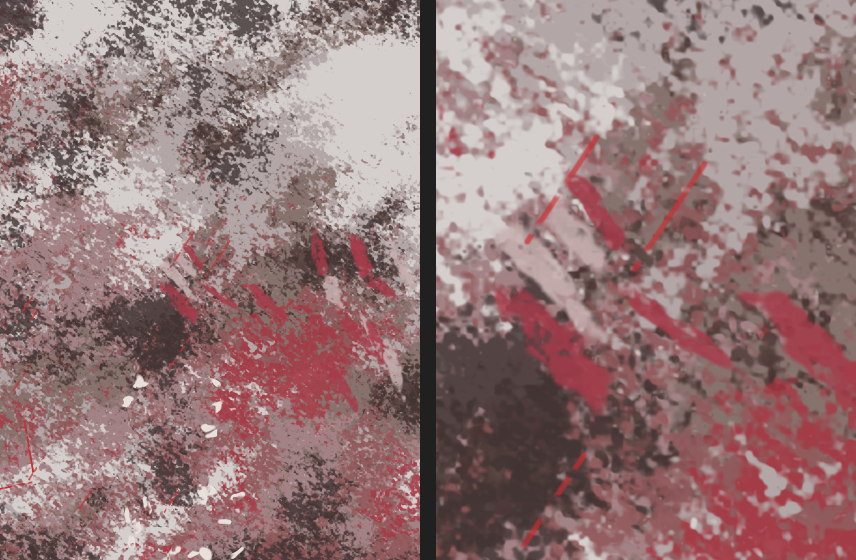
Left: the whole. Right: its middle third, enlarged.
This texture is drawn by a Shadertoy shader. Its source:

```glsl
float hash(vec2 p) {
    vec3 q = fract(p.xyx * 0.1031);
    q += dot(q, q.yzx + 33.33);
    return fract((q.x + q.y) * q.z);
}

float noise(vec2 p) {
    vec2 cell = floor(p), f = fract(p);
    f = f * f * (3.0 - 2.0 * f);
    return mix(mix(hash(cell), hash(cell + vec2(1, 0)), f.x),
               mix(hash(cell + vec2(0, 1)), hash(cell + vec2(1, 1)), f.x), f.y);
}

mat2 turn(float angle) {
    float c = cos(angle), s = sin(angle);
    return mat2(c, -s, s, c);
}

float fbm(vec2 p) {
    float sum = 0.0, weight = 0.53;
    for (int i = 0; i < 4; i++) {
        sum += weight * noise(p);
        p = turn(0.6) * p * 2.03 + 17.3;
        weight *= 0.5;
    }
    return sum;
}

// Paint dragged over a rough ground: cover 0 is bare, 1 is full
float dryBrush(vec2 p, float cover) {
    vec2 q = turn(-0.6) * p;
    float grain = 0.45 * noise(q * vec2(120, 190)) + 0.3 * noise(p * 300.0 + 9.0)
                + 0.25 * noise(q * vec2(45, 70) + 5.0);
    return smoothstep(-0.13, 0.13, cover + grain - 1.0);
}

float spot(vec2 p, vec2 centre, vec2 radius) {
    vec2 d = (p - centre) / radius;
    return exp(-dot(d, d));
}

// Ragged oval dab, 1 inside
float dab(vec2 p, vec2 centre, float angle, vec2 radius) {
    vec2 d = turn(angle) * (p - centre) / radius;
    return 1.0 - smoothstep(0.75, 1.1, length(d) + 0.7 * (noise(p * 90.0) - 0.5));
}

float scratch(vec2 p, vec2 a, vec2 b) {
    vec2 along = b - a;
    float t = clamp(dot(p - a, along) / dot(along, along), 0.0, 1.0);
    float gaps = smoothstep(0.2, 0.5, noise(p * 130.0));
    return gaps * (1.0 - smoothstep(0.0007, 0.0026, length(p - a - t * along)));
}

void mainImage(out vec4 fragColor, in vec2 fragCoord) {
    vec2 p = fragCoord / iResolution.y;
    vec2 q = p + 0.06 * (vec2(fbm(p * 8.0), fbm(p * 8.0 + 40.0)) - 0.5);
    float sweep = fbm(turn(0.5) * q * vec2(4, 9) + 3.0) - 0.5;
    float patches = fbm(q * 7.0 + 13.0) - 0.5;
    float wisps = fbm(turn(0.9) * q * vec2(7, 13) + 31.0) - 0.5;
    float height = smoothstep(0.35, 0.95, p.y + 0.35 * (p.x - 0.35));
    float hollow = spot(q, vec2(0.45, 0.42), vec2(0.26, 0.13))
                 + 0.6 * spot(q, vec2(0.41, 0.68), vec2(0.13, 0.13));
    float redness = spot(q, vec2(0.02, 0.88), vec2(0.16, 0.22))
                  + 0.7 * spot(q, vec2(0.6, 0.05), vec2(0.35, 0.16))
                  + 0.4 * spot(q, vec2(0.58, 0.38), vec2(0.1, 0.1));

    // Dark ground, then scumbled mauve, rose, grey and pale paint
    vec3 colour = mix(vec3(0.27, 0.19, 0.18), vec3(0.43, 0.35, 0.33), noise(p * 80.0) * 0.6 + 0.3 * height);
    colour = mix(colour, vec3(0.53, 0.45, 0.43), dryBrush(p + 2.0, 0.62 + 1.5 * patches - 0.25 * hollow));
    colour = mix(colour, vec3(0.64, 0.51, 0.52), dryBrush(p, 0.52 + 1.8 * sweep - 0.4 * hollow));
    colour = mix(colour, vec3(0.57, 0.34, 0.35), 0.85 * dryBrush(p + 4.0, 0.3 + 0.5 * redness + 1.5 * wisps));
    colour = mix(colour, vec3(0.66, 0.2, 0.25), 0.75 * dryBrush(p + 6.0, 0.45 * redness + 1.8 * patches));
    colour = mix(colour, vec3(0.7, 0.65, 0.65), dryBrush(p + 3.0, 0.25 + 0.5 * height + 1.6 * wisps - 0.3 * hollow - 0.25 * redness));
    float ridge = spot(turn(0.25) * (q - vec2(0.13, 0.69)), vec2(0), vec2(0.17, 0.04));
    colour = mix(colour, vec3(0.83, 0.81, 0.8), dryBrush(p + 7.0, 0.08 + 0.65 * height + 0.45 * ridge + 1.9 * sweep - 0.3 * hollow - 0.2 * redness));
    colour = mix(colour, vec3(0.25, 0.2, 0.2), 0.8 * dryBrush(p + 11.0, 0.2 + 0.15 * hollow - 1.5 * patches));

    // Slanted red and pale pink strokes
    for (int i = 0; i < 17; i++) {
        float n = float(i);
        vec2 centre = vec2(0.28 + 0.45 * hash(vec2(n, 1)), 0.12 + 0.43 * sqrt(hash(vec2(n, 2))));
        vec2 radius = vec2(0.025 + 0.03 * hash(vec2(n, 3)), 0.006 + 0.009 * hash(vec2(n, 4)));
        float stroke = dab(p, centre, -1.3 + 0.7 * hash(vec2(n, 5)), radius);
        vec3 paint = i % 3 == 0 ? vec3(0.78, 0.69, 0.69) : vec3(0.65, 0.23, 0.29);
        colour = mix(colour, paint, stroke * (0.25 + 0.6 * dryBrush(p + n, 0.65)));
    }

    // Thin red scratches
    float lines = max(scratch(p, vec2(0.04, 0.27), vec2(0.063, 0.135)),
                      scratch(p, vec2(0.0, 0.127), vec2(0.063, 0.14)));
    for (int i = 0; i < 9; i++) {
        float n = float(i) + 50.0;
        vec2 start = vec2(0.4 * hash(vec2(n, 1)), 0.05 + 0.5 * hash(vec2(n, 2)));
        vec2 reach = vec2(0.03, 0.045) * (0.4 + hash(vec2(n, 3)));
        lines = max(lines, 0.7 * scratch(p, start, start + reach));
    }
    colour = mix(colour, vec3(0.78, 0.18, 0.2), lines);

    // White dabs gathering near the bottom
    for (int i = 0; i < 20; i++) {
        float n = float(i) + 90.0;
        float lift = hash(vec2(n, 1));
        vec2 centre = vec2(0.22 + 0.21 * hash(vec2(n, 2)), 0.01 + 0.35 * lift * lift * lift);
        vec2 radius = vec2(0.009 + 0.008 * hash(vec2(n, 3)), 0.005 + 0.005 * hash(vec2(n, 4)));
        float white = dab(p, centre, 3.1 * hash(vec2(n, 5)), radius);
        float worn = smoothstep(0.15, 0.4, noise(p * 110.0 + n));
        colour = mix(colour, vec3(0.91, 0.88, 0.86), white * worn);
    }

    fragColor = vec4(colour, 1.0);
}
```
